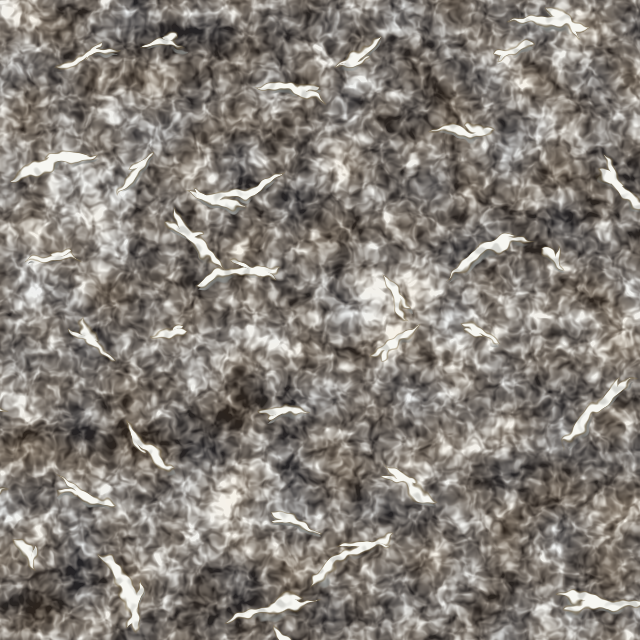
This texture is drawn by a WebGL 1 fragment shader. Its source:

```glsl
precision highp float;
// Weathered grey-brown stone: warped gradient noise at several scales gives the
// mottled grain, pale stains and dark smudges. Ragged white slivers, scattered on
// a jittered grid, lie on top with grey undersides and thin ochre rims.
uniform vec2 u_resolution;

const vec3 DARK_STONE = vec3(0.16, 0.14, 0.13);
const vec3 MID_STONE = vec3(0.50, 0.47, 0.44);
const vec3 PALE_STONE = vec3(0.95, 0.945, 0.925);
const vec3 SLIVER_WHITE = vec3(0.97, 0.97, 0.95);
const vec3 SLIVER_SHADE = vec3(0.52, 0.53, 0.52);
const vec3 RIM_OCHRE = vec3(0.50, 0.43, 0.29);
const float BASE_TONE = 0.47;
const float GRAIN_CONTRAST = 1.25;
const float SLIVER_GRID = 6.0;       // cells across the canvas
const float SLIVER_SHARE = 0.85;     // share of cells that hold a sliver
const float SLIVER_WIDTH = 0.0068;   // half width
const float EDGE_SOFTNESS = 0.0016;
const vec2 SHADE_OFFSET = vec2(-0.002, 0.007);

vec2 hash2(vec2 p) {
  vec3 h = fract(p.xyx * vec3(0.1031, 0.1030, 0.0973));
  h += dot(h, h.yzx + 33.33);
  return fract((h.xx + h.yz) * h.zy);
}

float cornerSlope(vec2 cell, vec2 offset) {
  float angle = 6.2832 * hash2(cell + 57.0).x;
  return dot(vec2(cos(angle), sin(angle)), offset);
}

// Gradient noise, about -0.7 to 0.7
float noise(vec2 p) {
  vec2 i = floor(p), f = fract(p);
  vec2 u = f * f * f * (f * (f * 6.0 - 15.0) + 10.0);
  vec2 e = vec2(1.0, 0.0);
  float low = mix(cornerSlope(i, f), cornerSlope(i + e.xy, f - e.xy), u.x);
  float high = mix(cornerSlope(i + e.yx, f - e.yx), cornerSlope(i + e.xx, f - e.xx), u.x);
  return mix(low, high, u.y);
}

vec2 noise2(vec2 p) {
  return vec2(noise(p), noise(p + vec2(41.3, 17.9)));
}

float stoneTone(vec2 p) {
  vec2 w = p + 0.010 * noise2(p * 24.0 + 5.0) + 0.005 * noise2(p * 65.0);
  float grain = 0.24 * noise(w * vec2(5.0, 7.0) + 3.1)
              + 0.26 * noise(w * 15.0 + 8.7)
              + 0.40 * noise(w * 38.0 + 1.3)
              + 0.38 * noise(w * 78.0 + 6.1)
              + 0.20 * noise(w * 135.0 + 2.9);
  float stain = smoothstep(0.22, 0.48, noise(w * vec2(6.5, 4.0) + 12.4));
  float flecks = smoothstep(0.16, 0.34, noise(w * 27.0 + 31.0));
  float smudge = smoothstep(0.12, 0.45, noise(w * vec2(4.5, 8.0) + 22.0));
  return BASE_TONE + GRAIN_CONTRAST * grain + 0.18 * stain + 0.17 * flecks - 0.15 * smudge;
}

// A band that tapers to nothing at both ends
float taperedBand(vec2 q, float halfLength, float halfWidth) {
  float x = q.x / halfLength;
  return abs(q.y) - halfWidth * (1.0 - x * x * x * x);
}

// Distance to the nearest sliver: a bent band with a short side branch
float slivers(vec2 p, float ragged) {
  float nearest = 1.0;
  vec2 home = floor(p * SLIVER_GRID);
  for (int j = -1; j <= 1; j++) {
    for (int i = -1; i <= 1; i++) {
      vec2 cell = home + vec2(float(i), float(j));
      vec2 place = hash2(cell + 11.0);
      vec2 form = hash2(cell + 83.0);
      vec2 kind = hash2(cell + 149.0);
      if (kind.x > SLIVER_SHARE) continue;
      float lean = 2.0 * form.x - 1.0;
      float angle = lean * (0.5 + 0.7 * lean * lean);
      float c = cos(angle), s = sin(angle);
      vec2 d = p - (cell + 0.1 + 0.8 * place) / SLIVER_GRID;
      vec2 q = vec2(c * d.x + s * d.y, c * d.y - s * d.x);
      float halfLength = mix(0.025, 0.075, form.y);
      float halfWidth = SLIVER_WIDTH * (0.85 + 0.9 * ragged) * mix(0.7, 1.1, form.y);
      q.y += (kind.y - 0.5) * 9.0 * q.x * q.x;
      nearest = min(nearest, taperedBand(q, halfLength, halfWidth));
      float side = kind.y < 0.5 ? -1.0 : 1.0;
      vec2 b = q - vec2(0.4 * side * halfLength, 0.006 * side);
      b.y -= (place.x - 0.5) * 1.6 * b.x;
      nearest = min(nearest, taperedBand(b, 0.42 * halfLength, 0.75 * halfWidth));
    }
  }
  return nearest;
}

float cover(float d) {
  return 1.0 - smoothstep(-EDGE_SOFTNESS, EDGE_SOFTNESS, d);
}

void main() {
  vec2 p = gl_FragCoord.xy / min(u_resolution.x, u_resolution.y);

  // Stone, with slight warm and cool drifts
  float tone = clamp(stoneTone(p), 0.0, 1.0);
  vec3 color = mix(DARK_STONE, MID_STONE, min(2.0 * tone, 1.0));
  color = mix(color, PALE_STONE, max(2.0 * tone - 1.0, 0.0));
  color += vec3(0.035, 0.005, -0.035) * noise(p * 12.0 + 70.0);

  // Slivers: underside, rim, then lit face
  vec2 bentP = p + 0.016 * noise2(p * 22.0 + 90.0) + 0.006 * noise2(p * 65.0 + 50.0);
  float ragged = noise(p * 48.0 + 19.0);
  float face = slivers(bentP, ragged);
  float under = slivers(bentP + SHADE_OFFSET, ragged);
  float patchy = smoothstep(-0.15, 0.2, noise(p * 26.0 + 44.0));
  color = mix(color, SLIVER_SHADE + 0.25 * ragged, cover(under) * patchy * 0.85);
  color = mix(color, RIM_OCHRE, cover(face - 0.002) * 0.55);
  vec3 lit = SLIVER_WHITE - 0.14 * smoothstep(0.05, 0.4, noise(p * 60.0 + 7.0));
  color = mix(color, lit, cover(face));

  gl_FragColor = vec4(clamp(color, 0.0, 1.0), 1.0);
}
```
